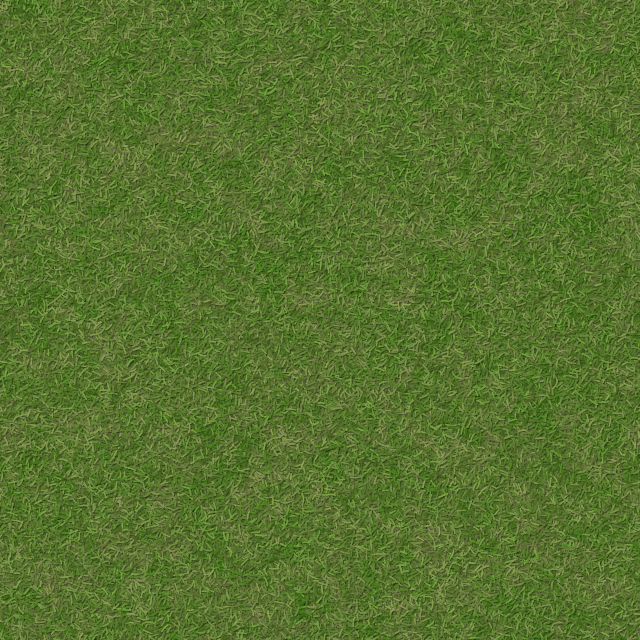
This texture is drawn by a WebGL 1 fragment shader. Its source:

```glsl
precision highp float;
// A dense lawn of short, fine grass blades lying in all directions.
uniform vec2 u_resolution;

float hash(vec2 p) {
  vec3 q = fract(vec3(p.xyx) * 0.1031);
  q += dot(q, q.yzx + 33.33);
  return fract((q.x + q.y) * q.z);
}

float noise(vec2 p) {
  vec2 cell = floor(p), f = fract(p);
  f = f * f * (3.0 - 2.0 * f);
  return mix(mix(hash(cell), hash(cell + vec2(1.0, 0.0)), f.x),
             mix(hash(cell + vec2(0.0, 1.0)), hash(cell + 1.0), f.x), f.y);
}

// Picks one of six greens by its share of the lawn.
vec3 grassColor(float pick) {
  vec3 c = vec3(0.38, 0.50, 0.20);
  c = mix(c, vec3(0.34, 0.50, 0.16), step(0.23, pick));
  c = mix(c, vec3(0.31, 0.43, 0.14), step(0.42, pick));
  c = mix(c, vec3(0.45, 0.58, 0.25), step(0.58, pick));
  c = mix(c, vec3(0.47, 0.55, 0.28), step(0.73, pick));
  return mix(c, vec3(0.38, 0.46, 0.21), step(0.87, pick));
}

// Distance to a slightly bowed blade centred on the origin.
float bladeDistance(vec2 p, float angle, float halfLength, float bow) {
  vec2 along = vec2(cos(angle), sin(angle));
  vec2 q = vec2(dot(p, along), dot(p, vec2(-along.y, along.x)));
  q.y += bow * q.x * q.x;
  return length(vec2(max(abs(q.x) - halfLength, 0.0), q.y));
}

void main() {
  vec2 uv = gl_FragCoord.xy / u_resolution.y;
  float pixel = 100.0 / u_resolution.y;

  // Shaded ground between the blades
  vec3 color = mix(vec3(0.27, 0.39, 0.12), vec3(0.38, 0.45, 0.22), noise(uv * 170.0));

  // Overlapping layers of blades, each with a soft shadow beside it
  for (int layer = 0; layer < 5; layer++) {
    float seed = float(layer) * 37.0 + 11.0;
    vec2 p = uv * 100.0 + seed * vec2(0.37, 0.61);
    vec2 home = floor(p);
    for (int y = -1; y <= 1; y++) {
      for (int x = -1; x <= 1; x++) {
        vec2 cell = home + vec2(float(x), float(y));
        vec2 id = cell + seed * vec2(5.0, 3.0);
        vec2 center = cell + vec2(hash(id + 1.7), hash(id + 5.3));
        float angle = 3.14159 * hash(id + 9.1);
        float halfLength = mix(0.35, 0.75, hash(id + 13.9));
        float bow = hash(id + 17.3) * 0.6 - 0.3;
        vec2 offset = p - center;

        float shadow = bladeDistance(offset + vec2(-0.12, 0.16), angle, halfLength, bow);
        color *= 1.0 - 0.16 * (1.0 - smoothstep(0.05, 0.25, shadow));

        float edge = bladeDistance(offset, angle, halfLength, bow) - 0.12;
        float cover = 1.0 - smoothstep(-0.5 * pixel, 0.5 * pixel, edge);
        vec3 blade = grassColor(hash(id + 21.1));
        blade = vec3(0.39, 0.51, 0.20) + (blade - vec3(0.39, 0.51, 0.20)) * 1.25;
        color = mix(color, blade * mix(0.98, 1.12, hash(id + 25.7)), cover * 0.9);
      }
    }
  }

  // Small tufts drift between fresh green and dry olive
  float tuft = 0.65 * noise(uv * 55.0 + 7.0) + 0.35 * noise(uv * 19.0) - 0.5;
  color += tuft * vec3(0.13, 0.03, 0.11);
  gl_FragColor = vec4(clamp(color, 0.0, 1.0), 1.0);
}
```
